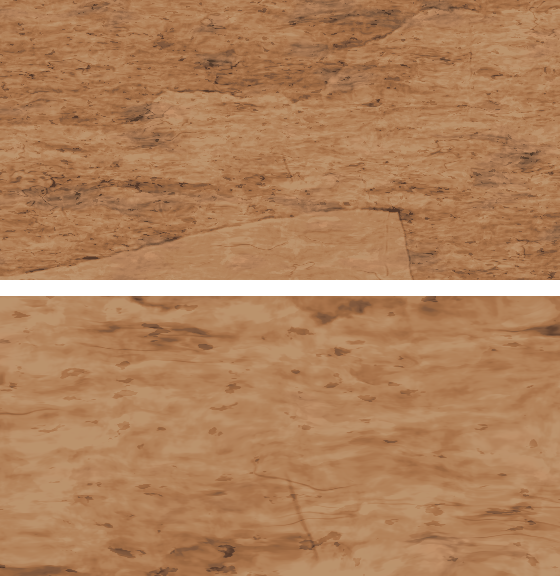
Top, the full canvas; bottom, a detail of the centre.
Write a WebGL 2 fragment shader that draws this texture.

```glsl
#version 300 es
precision highp float;
// Weathered sandstone face: thin horizontal bedding, iron stains and broken slabs.
// Stretched gradient noise sets a tone that a colour ramp turns into rock; slab
// edges, ledges, joints and chips then darken or lighten that tone.
uniform vec2 u_resolution;
out vec4 fragColor;

const vec3 DEEP = vec3(0.33, 0.22, 0.16);
const vec3 UMBER = vec3(0.51, 0.35, 0.24);
const vec3 RUST = vec3(0.60, 0.40, 0.25);
const vec3 OCHRE = vec3(0.66, 0.45, 0.29);
const vec3 SAND = vec3(0.70, 0.51, 0.35);
const vec3 PALE = vec3(0.735, 0.575, 0.425);
const float BASE_TONE = 0.67;
const float BROAD = 0.36, STRATA = 0.30, STREAK = 0.24, GRAIN = 0.30, RELIEF = 0.45;
const float RECESS = 0.27, HOLLOW = 0.20, STAIN = 0.42, SPECK = 0.45;
const int JOINTS = 6;
const int CHIPS = 5;

float hash(vec2 cell) {
  uvec2 k = uvec2(ivec2(cell)) * uvec2(1597u, 3571u);
  uint n = (k.x ^ (k.y << 7)) * 747796u + 28917u;
  n = ((n >> 15) ^ n) * 277803u;
  n = ((n >> 13) ^ n) * 668265u;
  return float((n >> 8) & 65535u) / 65535.0;
}

float corner(vec2 cell, vec2 offset) {
  float angle = 6.2832 * hash(cell);
  return dot(vec2(cos(angle), sin(angle)), offset);
}

float noise(vec2 p) {
  vec2 i = floor(p), f = p - i, e = vec2(1, 0);
  vec2 w = f * f * f * (f * (f * 6.0 - 15.0) + 10.0);
  return mix(mix(corner(i, f), corner(i + e, f - e), w.x),
             mix(corner(i + e.yx, f - e.yx), corner(i + 1.0, f - 1.0), w.x), w.y);
}

float fbm(vec2 p, int octaves) {
  float sum = 0.0, gain = 1.0;
  for (int i = 0; i < octaves; i++) {
    sum += gain * noise(p);
    p = p * 2.03 + vec2(17.3, 41.7);
    gain *= 0.52;
  }
  return sum;
}

float line(float d, float width) { return 1.0 - smoothstep(0.0, width, abs(d)); }

// Outline of the stepped upper slab
float upperEdge(float x) {
  return 0.55 + 0.12 * smoothstep(0.46, 0.6, x) - 0.02 * smoothstep(0.7, 1.0, x)
       + 0.17 * smoothstep(1.12, 1.27, x) + 0.14 * smoothstep(1.25, 1.55, x);
}

vec3 rockRamp(float t) {
  vec3 c = mix(DEEP, UMBER, smoothstep(-0.4, 0.0, t));
  c = mix(c, RUST, smoothstep(0.0, 0.2, t));
  c = mix(c, OCHRE, smoothstep(0.18, 0.44, t));
  c = mix(c, SAND, smoothstep(0.4, 0.68, t));
  return mix(c, PALE, smoothstep(0.65, 1.05, t));
}

void main() {
  vec2 p = gl_FragCoord.xy / u_resolution.y;
  float px = 1.0 / u_resolution.y;
  vec2 warp = vec2(fbm(p * 5.0, 3), fbm(p * vec2(4.0, 7.0) + 31.0, 4));
  vec2 q = p + warp * vec2(0.04, 0.02);

  // Bedding, streaks, grain and lit relief
  float streak = fbm(q * vec2(9.0, 75.0) + 9.0, 3);
  float grain = fbm(q * vec2(40.0, 62.0), 3);
  vec2 reliefScale = vec2(13.0, 30.0);
  float relief = fbm(q * reliefScale, 5) - fbm((q + vec2(-0.004, 0.006)) * reliefScale, 5);
  float tone = BASE_TONE + BROAD * fbm(q * vec2(1.8, 5.0) + 3.0, 3)
             + STRATA * fbm(q * vec2(3.0, 26.0) + 5.0, 4)
             + STREAK * streak + GRAIN * grain + RELIEF * relief;

  // Two slabs: a darker recess above, a smoother pale sheet below
  float ragged = 0.024 * fbm(p * vec2(11.0, 15.0) + 50.0, 5);
  float slope = (upperEdge(p.x + 0.01) - upperEdge(p.x - 0.01)) / 0.02;
  float up = (p.y - upperEdge(p.x)) / sqrt(1.0 + slope * slope) + ragged;
  float upper = smoothstep(-0.004, 0.006, up);
  float low = 0.25 * smoothstep(-0.2, 1.3, p.x) - p.y + 0.4 * ragged;
  float side = 1.43 + 0.2 * (0.23 - p.y) + 0.3 * ragged - p.x;
  float lower = smoothstep(-0.002, 0.005, min(low, side));
  float hollow = 1.0 - smoothstep(0.22, 0.4, p.y + 0.1 * warp.y);
  tone = mix(tone - HOLLOW * hollow, 0.74 + 0.6 * (tone - BASE_TONE), lower);
  tone -= RECESS * upper * (1.0 - 0.6 * smoothstep(0.06, 0.3, up));
  float broken = smoothstep(-0.15, 0.3, noise(p * vec2(7.0, 5.0) + 13.0));
  float reach = smoothstep(0.4, 0.55, p.x);
  tone -= reach * broken * 0.5 * line(up - 0.005, 0.007 + px);
  tone += reach * 0.16 * line(up + 0.01, 0.014);
  float sheet = smoothstep(-0.01, 0.01, side);
  tone -= sheet * (0.15 + 0.4 * broken) * line(low + 0.004, 0.006 + px);
  tone += sheet * 0.15 * line(low - 0.008, 0.01);
  tone -= 0.35 * line(side, 0.004 + px) * smoothstep(-0.01, 0.01, low);

  // Iron stains and dark specks gathered along one band, and pale flaked patches
  float bandY = (p.y - 0.32 - 0.03 * sin(p.x * 4.0)) / 0.06;
  float band = exp(-bandY * bandY);
  float stainField = fbm(q * vec2(6.0, 20.0) + 70.0, 5) + 0.38 * band + 0.2 * streak;
  float stain = smoothstep(0.36, 0.48, stainField) * (1.0 - 0.85 * lower);
  tone -= STAIN * stain * (0.7 + 1.2 * grain);
  float speckField = fbm(q * vec2(24.0, 60.0) + 15.0, 4) + 0.2 * stainField;
  tone -= SPECK * smoothstep(0.42, 0.54, speckField) * (1.0 - 0.8 * lower);
  float flake = fbm(q * vec2(9.0, 19.0) + 90.0, 5);
  tone += 0.2 * smoothstep(0.2, 0.3, flake) * (1.0 - 0.7 * upper);

  // Thin bedding cracks and curved ledges
  float gate = smoothstep(0.05, 0.35, noise(p * vec2(3.5, 9.0) + 21.0));
  tone -= 0.34 * gate * (1.0 - 0.7 * lower) * line(fbm(q * vec2(2.5, 22.0) + 33.0, 4), 0.08);
  float ledge = fbm(q * vec2(3.0, 8.0) + 61.0, 4);
  float ledgeGate = smoothstep(0.05, 0.3, noise(p * vec2(4.0, 6.0) + 47.0));
  tone += ledgeGate * (0.18 * line(ledge + 0.06, 0.07) - 0.42 * line(ledge - 0.02, 0.035));

  // Steep joints and shallow chips
  for (int i = 0; i < JOINTS; i++) {
    float k = float(i);
    vec2 start = vec2((k + hash(vec2(k, 3))) * 2.0 / float(JOINTS), 0.25 + 0.65 * hash(vec2(k, 5)));
    vec2 span = vec2(mix(-0.1, 0.13, hash(vec2(k, 7))), -mix(0.08, 0.3, hash(vec2(k, 9))));
    vec2 r = p + 0.03 * warp + 0.2 * ragged - start;
    float along = clamp(dot(r, span) / dot(span, span), 0.0, 1.0);
    float d = length(r - along * span);
    tone -= 0.32 * line(d, 0.003 + px) * smoothstep(-0.15, 0.25, noise(p * 18.0 + k));
    tone += 0.06 * line(d - 0.007, 0.006);
  }
  for (int i = 0; i < CHIPS; i++) {
    float k = float(i);
    vec2 center = vec2((k + hash(vec2(k, 23))) * 2.0 / float(CHIPS), 0.42 + 0.36 * hash(vec2(k, 25)));
    vec2 size = vec2(mix(0.025, 0.07, hash(vec2(k, 27))), mix(0.01, 0.03, hash(vec2(k, 29))));
    vec2 r = p + 0.025 * warp - center;
    vec2 b = abs(r) - size;
    float d = length(max(b, 0.0)) + min(max(b.x, b.y), 0.0) - 0.006;
    float lit = mix(0.14, -0.3, smoothstep(-0.004, 0.004, r.y));
    tone += line(d, 0.005 + px) * lit - 0.08 * (1.0 - smoothstep(-0.003, 0.003, d));
  }

  // Colour, with some duller weathered areas
  float dull = smoothstep(0.1, 0.5, fbm(q * vec2(3.0, 9.0) + 120.0, 4));
  vec3 color = rockRamp(tone - 0.16 * dull);
  float luma = dot(color, vec3(0.3, 0.59, 0.11));
  color = mix(color, luma * vec3(1.28, 0.925, 0.66), 0.75 * dull);
  fragColor = vec4(color, 1.0);
}
```
